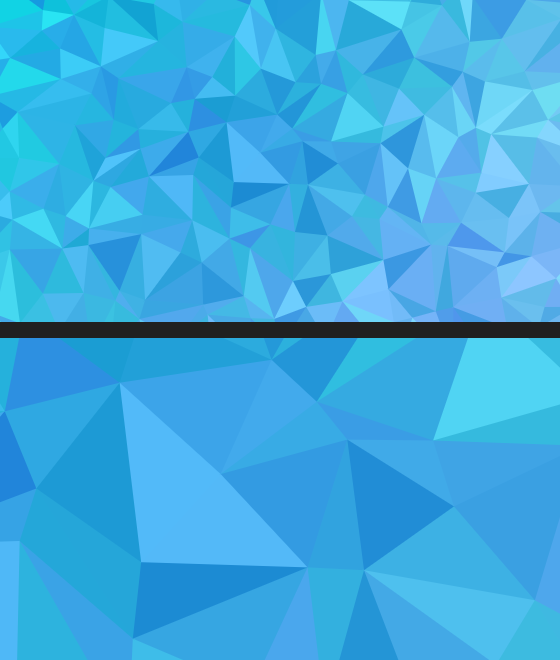
Top, the full canvas; bottom, a detail of the centre.
A Shadertoy shader for this background:

```glsl
// Low-poly mosaic of flat irregular triangles in cyan and sky blue.

const float ROWS = 8.8;          // grid cells per canvas height
const float JITTER = 0.84;       // vertex scatter, in cells (below 1)
const float GRID_ANGLE = 0.42;   // turns the grid to hide its rows
const float LIGHT_AMOUNT = 0.85;
const float SHADE_AMOUNT = 0.75;
const vec3 TOP_LEFT = vec3(0.08, 0.77, 0.90);
const vec3 TOP_RIGHT = vec3(0.38, 0.77, 0.92);
const vec3 BOTTOM_LEFT = vec3(0.23, 0.71, 0.89);
const vec3 BOTTOM_RIGHT = vec3(0.45, 0.71, 0.95);
const vec3 CORE = vec3(0.14, 0.59, 0.86);
const vec2 CORE_POS = vec2(0.42, 0.56);
const float CORE_STRENGTH = 0.65;
const vec3 LIGHT_GAIN = vec3(1.30, 1.19, 1.10);
const vec3 SHADE_GAIN = vec3(0.45, 0.76, 0.93);
const vec3 TINT = vec3(-0.05, 0.04, -0.03);  // teal against violet

vec3 hash3(vec2 cell) {
    vec3 h = fract(cell.xyx * vec3(0.1031, 0.1030, 0.0973));
    h += dot(h, h.yxz + 33.33);
    return fract((h.xxy + h.yzz) * h.zyx);
}

float cross2(vec2 a, vec2 b) { return a.x * b.y - a.y * b.x; }

vec2 vertexAt(vec2 cell) {
    return cell + 0.5 + JITTER * (hash3(cell + 71.0).xy - 0.5);
}

float signedArea(vec2 a, vec2 b, vec2 c) { return cross2(b - a, c - a); }

float edgeDistance(vec2 p, vec2 a, vec2 b) {
    return cross2(normalize(b - a), p - a);
}

// Smoothed coverage of a counter-clockwise triangle
float coverage(vec2 p, vec2 a, vec2 b, vec2 c, float pixel) {
    float d = min(edgeDistance(p, a, b),
              min(edgeDistance(p, b, c), edgeDistance(p, c, a)));
    return clamp(0.5 + d / pixel, 0.0, 1.0);
}

// Broad colour field plus a random tone and tint per facet
vec3 facetColor(vec2 uv, float aspect, vec3 rnd) {
    vec2 s = clamp(uv, 0.0, 1.0);
    vec3 base = mix(mix(BOTTOM_LEFT, BOTTOM_RIGHT, s.x),
                    mix(TOP_LEFT, TOP_RIGHT, s.x), s.y);
    vec2 d = (uv - CORE_POS) * vec2(aspect, 1.0);
    base = mix(base, CORE, CORE_STRENGTH * exp(-4.0 * dot(d, d)));
    base += TINT * (2.0 * rnd.y - 1.0);
    float tone = 2.0 * rnd.x - 1.0;
    vec3 gain = tone > 0.0 ? LIGHT_GAIN : SHADE_GAIN;
    float amount = tone * tone * (tone > 0.0 ? LIGHT_AMOUNT : SHADE_AMOUNT);
    vec3 lift = vec3(0.05, 0.02, 0.0) * step(0.0, tone) * amount;
    return clamp(base * mix(vec3(1.0), gain, amount) + lift, 0.0, 1.0);
}

void mainImage(out vec4 fragColor, in vec2 fragCoord) {
    float aspect = iResolution.x / iResolution.y;
    float ca = cos(GRID_ANGLE), sa = sin(GRID_ANGLE);
    mat2 turn = mat2(ca, sa, -sa, ca);
    vec2 p = turn * (fragCoord / iResolution.y) * ROWS;
    float pixel = ROWS / iResolution.y;
    vec2 home = floor(p - 0.5);
    vec4 sum = vec4(0.0);

    for (int j = -1; j <= 1; j++) {
        for (int i = -1; i <= 1; i++) {
            vec2 cell = home + vec2(i, j);
            vec2 a = vertexAt(cell);
            vec2 b = vertexAt(cell + vec2(1, 0));
            vec2 c = vertexAt(cell + vec2(1, 1));
            vec2 d = vertexAt(cell + vec2(0, 1));

            // Split along the diagonal that leaves the fuller triangles
            float splitAC = min(signedArea(a, b, c), signedArea(a, c, d));
            float splitBD = min(signedArea(a, b, d), signedArea(b, c, d));
            if (splitBD > splitAC) {
                vec2 first = a;
                a = b; b = c; c = d; d = first;
            }

            for (int k = 0; k < 2; k++) {
                vec2 m = k == 0 ? b : c;
                vec2 n = k == 0 ? c : d;
                float w = coverage(p, a, m, n, pixel);
                if (w > 0.0) {
                    vec2 center = (a + m + n) / 3.0;
                    vec2 uv = (center * turn) / (ROWS * vec2(aspect, 1.0));
                    vec3 rnd = hash3(cell + float(k) * 37.5 + 12.0);
                    sum += w * vec4(facetColor(uv, aspect, rnd), 1.0);
                }
            }
        }
    }
    fragColor = vec4(sum.rgb / max(sum.a, 1e-4), 1.0);
}
```
